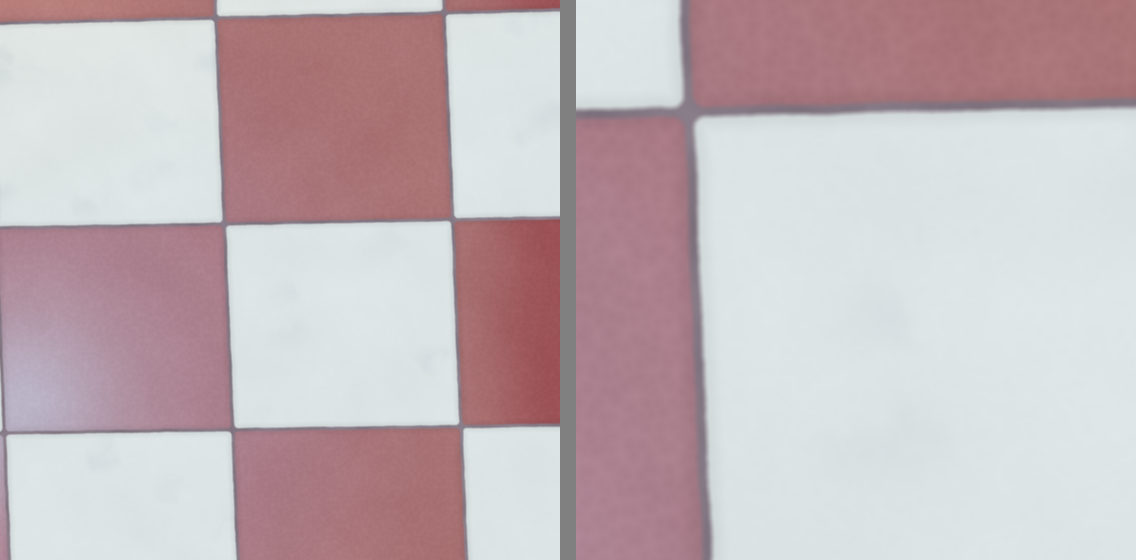
Left, the full canvas; right, a detail of the centre.
Give the GLSL for this texture, as a three.js fragment shader.

```glsl
// Worn checkerboard floor of white and rose tiles with thin grey grout, slightly skewed, under a soft sheen.
varying vec2 vUv;

#define TILE vec2(0.408, 0.366)
#define CORNER vec2(0.425, 0.2266)
#define LEAN 0.0407
#define GROUT 0.0028
#define SOFT 0.0024
#define ROUND 0.007
#define WOBBLE 0.0011
#define GRAIN 0.022
#define SHEEN_AT vec2(0.04, 0.27)

const vec3 WHITE = vec3(0.865, 0.895, 0.900);
const vec3 ROSE = vec3(0.660, 0.445, 0.450);
const vec3 MAUVE = vec3(0.670, 0.500, 0.555);
const vec3 LAVENDER = vec3(0.735, 0.715, 0.790);
const vec3 DEEP_RED = vec3(0.610, 0.310, 0.330);
const vec3 GROUT_GREY = vec3(0.520, 0.475, 0.520);

vec2 hash2(vec2 p) {
  vec3 q = fract(p.xyx * vec3(0.1031, 0.1030, 0.0973));
  q += dot(q, q.yzx + 33.33);
  return fract((q.xx + q.yz) * q.zy);
}

// Distance to the nearest scattered point
float cellular(vec2 p) {
  vec2 cell = floor(p);
  float nearest = 2.0;
  for (int y = -1; y <= 1; y++) {
    for (int x = -1; x <= 1; x++) {
      vec2 c = cell + vec2(float(x), float(y));
      nearest = min(nearest, length(c + hash2(c) - p));
    }
  }
  return nearest;
}

// Soft clouds from layered sines, about -1 to 1
float clouds(vec2 p) {
  float sum = 0.0;
  float amp = 0.5;
  for (int i = 0; i < 4; i++) {
    sum += amp * sin(p.x + 1.7 * sin(p.y)) * cos(p.y * 1.1 - 1.3 * sin(p.x * 0.8));
    p = mat2(1.6, 1.2, -1.2, 1.6) * p + 2.3;
    amp *= 0.55;
  }
  return sum;
}

// Undo the lean of the columns and the fanning tilt of the rows
vec2 floorPlane(vec2 p) {
  float row = (p.y - 0.0115 * p.x) / (1.0 + 0.0125 * p.x);
  return vec2(p.x + LEAN * p.y, row);
}

float roundedBox(vec2 p, vec2 halfSize, float r) {
  vec2 q = abs(p) - halfSize + r;
  return length(max(q, 0.0)) + min(max(q.x, q.y), 0.0) - r;
}

vec3 whiteTile(vec2 p, float cloud) {
  vec3 c = WHITE + 0.012 * cloud;
  c += vec3(0.014, 0.006, -0.008) * smoothstep(0.4, 1.0, p.y - 0.3 * p.x);
  // Sparse faint smudges
  vec2 q = p * vec2(5.0, 7.0) + 0.3 * cloud;
  float smudge = 1.0 - smoothstep(0.02, 0.24, cellular(q));
  return c - vec3(0.035, 0.030, 0.022) * smudge * hash2(floor(q)).x;
}

vec3 roseTile(vec2 p, vec2 id, float cloud) {
  float d = length(p - SHEEN_AT);
  vec3 c = mix(ROSE, MAUVE, 1.0 - smoothstep(0.3, 0.82, d));
  c = mix(c, DEEP_RED, 0.85 * smoothstep(0.81, 0.99, p.x));
  c += vec3(0.06, 0.05, 0.02) * smoothstep(0.93, 1.0, p.y) * (1.0 - smoothstep(0.1, 0.45, p.x));
  // Window light on the glaze
  c = mix(c, LAVENDER, 0.95 * exp(-d * d / 0.036));
  c += 0.02 * cloud * vec3(0.7, 1.0, 1.0);
  return c + 0.012 * (hash2(id + 17.0).x - 0.5);
}

void main() {
  vec2 p = vUv;

  // Tile grid with slightly uneven edges
  vec2 grid = (floorPlane(p) - CORNER) / TILE;
  vec2 id = floor(grid);
  vec2 local = (fract(grid) - 0.5) * TILE;
  vec2 waver = vec2(clouds(p.yx * vec2(55.0, 20.0)), clouds(p * vec2(50.0, 20.0) + 4.0));
  float edge = roundedBox(local + WOBBLE * waver, TILE * 0.5 - GROUT, ROUND);
  float rose = mod(id.x + id.y, 2.0);

  // Tile faces
  float cloud = clouds(p * 13.0);
  vec3 tile = mix(whiteTile(p, cloud), roseTile(p, id, cloud), rose);

  // Fine mottling, stronger on the rose tiles
  float mottle = cellular(p * 130.0) + 0.5 * cellular(p * 61.0 + 9.0) - 0.72;
  tile += GRAIN * mottle * mix(0.25, 1.0, rose);

  // Shaded rim and grout
  tile *= 1.0 - 0.05 * smoothstep(-0.012, 0.0, edge);
  vec3 grout = GROUT_GREY + 0.05 * clouds(p * 31.0);
  vec3 color = mix(tile, grout, smoothstep(-SOFT, SOFT, edge));

  gl_FragColor = vec4(clamp(color, 0.0, 1.0), 1.0);
}
```
